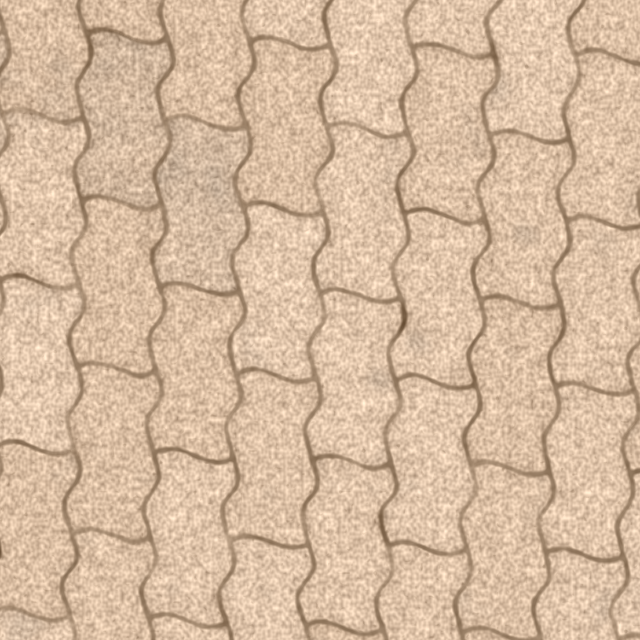
This texture is drawn by a Shadertoy shader. Its source:

```glsl
const float TAU = 6.2831853;
const vec2 BRICK_SIZE = vec2(0.125, 0.26);
const vec3 STONE = vec3(0.878, 0.768, 0.662);
const vec3 STAIN = vec3(0.70, 0.62, 0.54);
const vec3 JOINT = vec3(0.55, 0.45, 0.35);

float hash(vec2 p) {
    vec3 q = fract(p.xyx * vec3(0.1031, 0.1030, 0.0973));
    q += dot(q, q.yzx + 33.33);
    return fract((q.x + q.y) * q.z);
}

float cornerRamp(vec2 cell, vec2 corner, vec2 f) {
    float angle = TAU * hash(cell + corner);
    return dot(vec2(cos(angle), sin(angle)), f - corner);
}

// Gradient noise, roughly -0.7 to 0.7
float gradientNoise(vec2 p) {
    vec2 cell = floor(p);
    vec2 f = p - cell;
    vec2 u = f * f * f * (f * (f * 6.0 - 15.0) + 10.0);
    float low = mix(cornerRamp(cell, vec2(0, 0), f), cornerRamp(cell, vec2(1, 0), f), u.x);
    float high = mix(cornerRamp(cell, vec2(0, 1), f), cornerRamp(cell, vec2(1, 1), f), u.x);
    return mix(low, high, u.y);
}

float fbm(vec2 p) {
    float sum = 0.0, amp = 0.6;
    for (int i = 0; i < 3; i++) {
        sum += amp * gradientNoise(p);
        p = p * 2.03 + 17.3;
        amp *= 0.5;
    }
    return sum;
}

// Skewed wave: a slow drift one way, a quick step back
float zigzag(float phase) {
    float a = TAU * (phase + 0.455);
    return sin(a + 0.35 * sin(a));
}

// Canvas to brick units, with slight tilt and keystone
vec2 pavingGrid(vec2 p) {
    float column = (p.x - 0.045 - 0.025 * p.y) / (0.1225 + 0.0055 * p.y) + 0.5;
    float row = (p.y + 0.0425 * p.x - 0.8218) / BRICK_SIZE.y;
    return vec2(column - 0.088 * zigzag(2.0 * row), row);
}

// Distance to the nearest joint; also returns the brick index
float jointDistance(vec2 grid, out vec2 brick) {
    float column = floor(grid.x);
    float across = grid.x - column;
    float row = grid.y + 0.5 * mod(column, 2.0) - 0.032 * sin(TAU * across);
    brick = vec2(column, floor(row));
    vec2 local = vec2(across, row - brick.y);
    vec2 d = min(local, 1.0 - local) * BRICK_SIZE;
    // Rounded corners where joints meet
    float r = 0.009;
    vec2 inset = max(r - d, 0.0);
    return min(max(d.x, r), max(d.y, r)) - length(inset);
}

vec3 stoneColor(vec2 p, vec2 brick) {
    float tone = hash(brick + 31.7);
    float worn = step(0.91, hash(brick + 7.1));
    float patches = fbm(p * 9.0 + tone * 5.0);
    float stain = smoothstep(0.12, 0.5, patches) * 0.45 + worn * (0.28 + 0.5 * patches);
    vec3 color = mix(STONE, STAIN, clamp(stain, 0.0, 0.8));
    color += (tone - 0.5) * vec3(0.035, 0.04, 0.045);
    // Sandy grain from coarse to fine
    float grain = 0.06 * gradientNoise(p * 28.0)
                + 0.13 * gradientNoise(p * 80.0 + 4.0)
                + 0.19 * gradientNoise(p * vec2(175.0, 150.0) + 9.0);
    float pits = smoothstep(0.32, 0.6, gradientNoise(p * 110.0 + 23.0));
    return color + grain * vec3(1.0, 0.98, 0.94) - 0.09 * pits;
}

void mainImage(out vec4 fragColor, in vec2 fragCoord) {
    vec2 p = fragCoord / iResolution.y;
    float pixel = 1.0 / iResolution.y;

    // Uneven hand-laid edges
    vec2 wobble = vec2(fbm(p * 16.0), fbm(p * 16.0 + 41.0));
    vec2 brick;
    float d = jointDistance(pavingGrid(p + 0.005 * wobble), brick);
    d += 0.0015 * gradientNoise(p * 70.0);

    // Joints with changing depth and soft shading beside them
    float depth = clamp(0.8 + 0.65 * gradientNoise(p * 13.0 + 60.0), 0.4, 1.0);
    float joint = 1.0 - smoothstep(0.0008, 0.0060 + 0.5 * pixel, d);
    float shade = exp(-max(d, 0.0) / 0.010);
    float grime = smoothstep(0.15, 0.5, gradientNoise(p * 11.0 + 80.0));

    vec3 color = stoneColor(p, brick);
    color -= shade * (0.05 + 0.10 * grime);
    vec3 jointColor = JOINT - 0.12 * grime + 0.08 * gradientNoise(p * 90.0);
    color = mix(color, jointColor, joint * depth);
    fragColor = vec4(clamp(color, 0.0, 1.0), 1.0);
}
```
